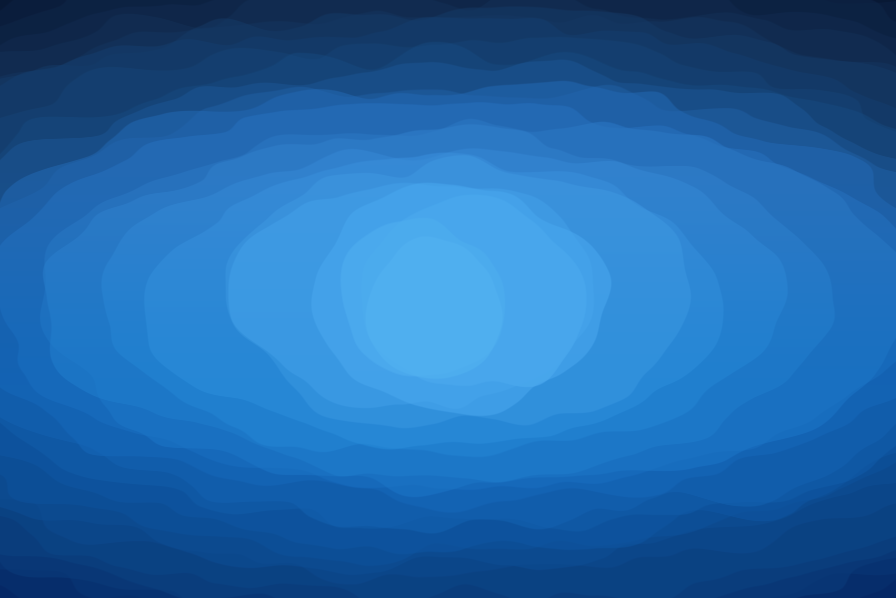
Give the GLSL for this background, as a Shadertoy shader.

```glsl
// Soft blue glow built from overlapping translucent wavy rings, dark at top and bottom.

const int RING_COUNT = 25;
const float OUTER_RADIUS = 0.62;
const float INNER_RADIUS = 0.115;
const float RING_OPACITY = 0.55;

float hash(vec2 cell) {
    vec3 q = fract(vec3(cell.xyx) * 0.1031);
    q += dot(q, q.yzx + 33.33);
    return fract((q.x + q.y) * q.z);
}

float valueNoise(vec2 p) {
    vec2 cell = floor(p);
    vec2 f = fract(p);
    f = f * f * (3.0 - 2.0 * f);
    float low = mix(hash(cell), hash(cell + vec2(1.0, 0.0)), f.x);
    float high = mix(hash(cell + vec2(0.0, 1.0)), hash(cell + 1.0), f.x);
    return mix(low, high, f.y);
}

// Signed distance-like value: negative inside a wavy ellipse of the given height.
float wavyEllipse(vec2 p, float radius, float seed) {
    float aspect = mix(0.95, 2.4, smoothstep(0.1, 0.32, radius));
    vec2 stretch = vec2(aspect, 1.0);
    vec2 q = p / stretch;
    float dist = length(q);
    vec2 dir = q / max(dist, 0.0001);
    vec2 rim = dir * stretch * radius;
    float wave = valueNoise(rim * 9.0 + seed * 17.3) - 0.5;
    wave += 0.35 * (valueNoise(rim * 19.0 + seed * 31.7) - 0.5);
    float amplitude = 0.048 * mix(1.0, 0.55, dir.x * dir.x);
    return (dist - radius - wave * amplitude) * mix(1.0, aspect, dir.x * dir.x);
}

float ramp(float from, float to, float x) {
    return clamp((x - from) / (to - from), 0.0, 1.0);
}

// Colour by distance from the glow; the upper side is greyer than the lower.
vec3 glowColor(float depth, float upper) {
    vec3 core = vec3(0.34, 0.72, 0.95);
    vec3 sky = vec3(0.27, 0.64, 0.92);
    vec3 azure = mix(vec3(0.13, 0.51, 0.82), vec3(0.20, 0.52, 0.82), upper);
    vec3 blue = mix(vec3(0.08, 0.40, 0.72), vec3(0.13, 0.40, 0.69), upper);
    vec3 deep = mix(vec3(0.05, 0.32, 0.61), vec3(0.08, 0.26, 0.46), upper);
    vec3 navy = mix(vec3(0.04, 0.25, 0.50), vec3(0.07, 0.18, 0.33), upper);
    vec3 corner = mix(vec3(0.02, 0.15, 0.39), vec3(0.03, 0.09, 0.20), upper);
    vec3 color = mix(core, sky, ramp(0.07, 0.17, depth));
    color = mix(color, azure, ramp(0.17, 0.25, depth));
    color = mix(color, blue, ramp(0.25, 0.33, depth));
    color = mix(color, deep, ramp(0.33, 0.41, depth));
    color = mix(color, navy, ramp(0.41, 0.50, depth));
    return mix(color, corner, ramp(0.50, 0.60, depth));
}

void mainImage(out vec4 fragColor, in vec2 fragCoord) {
    vec2 p = (fragCoord - 0.5 * iResolution.xy) / iResolution.y;
    float edge = 1.0 / iResolution.y;

    // Stack rings from the rim inward, blending their depths.
    float depth = OUTER_RADIUS;
    for (int i = 0; i < RING_COUNT; i++) {
        float seed = float(i) + 1.0;
        float radius = mix(OUTER_RADIUS, INNER_RADIUS, float(i) / float(RING_COUNT - 1));
        vec2 jitter = vec2(hash(vec2(seed, 3.0)), hash(vec2(seed, 8.0))) - 0.5;
        vec2 center = jitter * vec2(0.10, 0.025);
        float inside = 1.0 - smoothstep(-edge, edge, wavyEllipse(p - center, radius, seed));
        depth = mix(depth, radius - 0.02, RING_OPACITY * inside);
    }

    float upper = smoothstep(-0.16, 0.24, p.y);
    fragColor = vec4(glowColor(depth, upper), 1.0);
}
```
